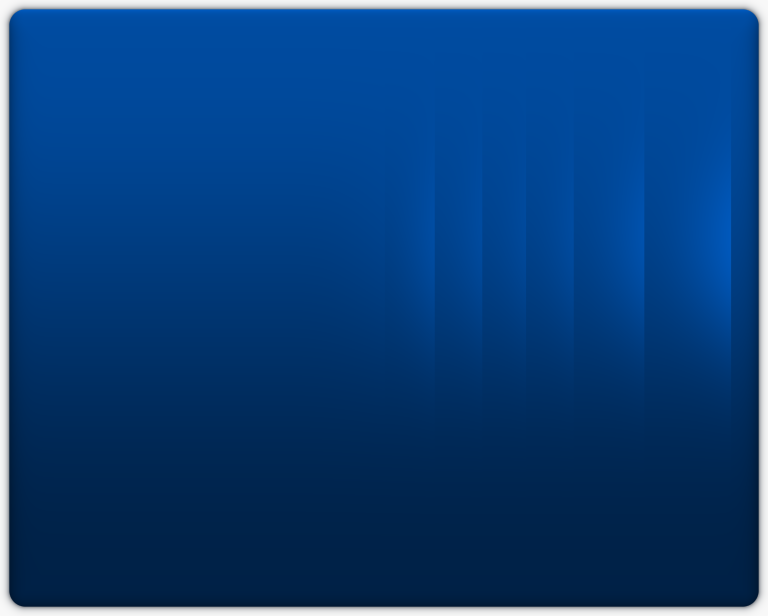
Reproduce this background procedurally as a WebGL 2 fragment shader.

```glsl
#version 300 es
precision highp float;

#define MARGIN 0.0152
#define CORNER 0.026
#define SHADOW_WIDTH 0.0045
#define RIM_WIDTH 0.011
#define GLOW_CENTER 0.585
#define GLOW_HEIGHT 0.165
#define BLADE_COUNT 7

uniform vec2 u_resolution;
out vec4 fragColor;

const vec3 PAPER = vec3(0.975);
const vec3 SHADOW = vec3(0.40, 0.42, 0.45);
const vec3 BLUE = vec3(0.0, 0.47, 1.0);

// Right edge of each blade across the canvas, and its strength
const float EDGES[BLADE_COUNT] = float[](0.501, 0.566, 0.628, 0.685, 0.747, 0.839, 0.952);
const float POWERS[BLADE_COUNT] = float[](0.015, 0.10, 0.085, 0.07, 0.085, 0.145, 0.205);

float roundedBox(vec2 p, vec2 halfSize, float radius) {
    vec2 q = abs(p) - halfSize + radius;
    return length(max(q, 0.0)) + min(max(q.x, q.y), 0.0) - radius;
}

// Light that grows towards the right side of each blade and stops sharply
float bladeLight(vec2 uv, float pixel) {
    float light = 0.0;
    float start = 0.42;
    for (int i = 0; i < BLADE_COUNT; i++) {
        float end = EDGES[i];
        float t = clamp((uv.x - start) / (end - start), 0.0, 1.0);
        float inside = 1.0 - smoothstep(end - pixel, end + pixel, uv.x);
        float height = GLOW_HEIGHT * mix(0.75, 1.0, t);
        float v = (uv.y - GLOW_CENTER) / height;
        light += POWERS[i] * pow(t, 1.6) * inside * exp(-v * v);
        start = end;
    }
    return light;
}

void main() {
    vec2 uv = gl_FragCoord.xy / u_resolution;
    vec2 p = gl_FragCoord.xy / u_resolution.y;
    vec2 halfCanvas = 0.5 * u_resolution / u_resolution.y;
    float pixel = 1.0 / u_resolution.y;
    float d = roundedBox(p - halfCanvas, halfCanvas - MARGIN, CORNER);

    // Vertical shade with a soft lift behind the blades
    float shade = mix(0.28, 0.622, smoothstep(0.05, 0.96, uv.y));
    float lift = (uv.y - 0.55) / 0.2;
    shade += 0.035 * smoothstep(0.38, 0.58, uv.x) * exp(-lift * lift);
    shade += bladeLight(uv, 0.6 / u_resolution.x);

    // Rim: bright along the top, dark along the other sides
    float rim = exp(min(d, 0.0) / RIM_WIDTH);
    float topDistance = 1.0 - MARGIN - p.y;
    float topRim = exp(-max(topDistance, 0.0) / (RIM_WIDTH * 1.3));
    shade *= 1.0 - 0.32 * rim * (1.0 - topRim);
    shade += 0.15 * topRim;

    // Paper and drop shadow around the panel
    vec3 outside = mix(PAPER, SHADOW, 0.85 * exp(-max(d, 0.0) / SHADOW_WIDTH));
    float panel = 1.0 - smoothstep(-0.7 * pixel, 0.7 * pixel, d);
    fragColor = vec4(mix(outside, BLUE * shade, panel), 1.0);
}
```
